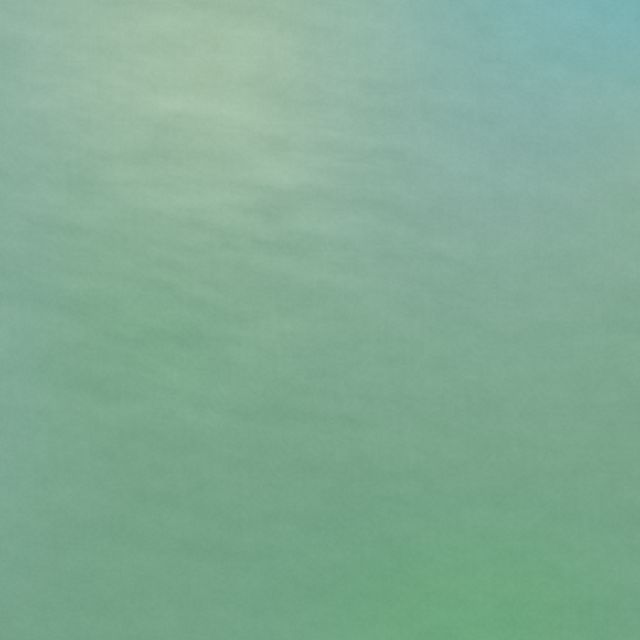
Reproduce this texture procedurally as a three.js fragment shader.

```glsl
varying vec2 vUv;

float hash(vec2 p) {
  return fract(sin(dot(p, vec2(127.1, 311.7))) * 43758.5453);
}

float noise(vec2 p) {
  vec2 i = floor(p), f = fract(p);
  f = f * f * (3.0 - 2.0 * f);
  return mix(mix(hash(i), hash(i + vec2(1.0, 0.0)), f.x),
             mix(hash(i + vec2(0.0, 1.0)), hash(i + vec2(1.0, 1.0)), f.x), f.y);
}

float fbm(vec2 p) {
  float sum = 0.0, weight = 0.5;
  for (int i = 0; i < 4; i++) {
    sum += weight * (noise(p) - 0.5);
    p = mat2(0.98, -0.17, 0.17, 0.98) * p * 1.9 + 17.3;
    weight *= 0.55;
  }
  return sum;
}

// Soft elliptical patch of tint
float glow(vec2 p, vec2 center, vec2 radius) {
  vec2 d = (p - center) / radius;
  return exp(-dot(d, d));
}

// Flattened wavelets that lean down to the right
float ripples(vec2 p) {
  p.y += 0.16 * p.x + 0.04 * fbm(p * 5.0);
  return fbm(p * vec2(7.0, 26.0)) + 0.6 * fbm(p * vec2(16.0, 54.0) + 40.0);
}

void main() {
  vec2 p = vUv;
  vec2 q = p + 0.06 * vec2(fbm(p * 3.0 + 5.0), fbm(p * 3.0 + 31.0));

  // Depth gradient from murky green to pale haze
  vec3 color = mix(vec3(0.455, 0.637, 0.530), vec3(0.500, 0.662, 0.565), smoothstep(0.05, 0.60, q.y));
  color = mix(color, vec3(0.580, 0.712, 0.640), smoothstep(0.45, 0.95, q.y));

  // Broad tints of sky and water
  color = mix(color, vec3(0.515, 0.670, 0.620), 0.70 * glow(q, vec2(-0.05, 0.55), vec2(0.15, 0.48)));
  color = mix(color, vec3(0.475, 0.660, 0.540), 0.60 * glow(q, vec2(0.24, 0.48), vec2(0.18, 0.20)));
  color = mix(color, vec3(0.635, 0.745, 0.645), 0.95 * glow(q, vec2(0.36, 0.92), vec2(0.24, 0.28)));
  color = mix(color, vec3(0.530, 0.675, 0.645), 0.75 * glow(q, vec2(0.80, 0.78), vec2(0.25, 0.25)));
  color = mix(color, vec3(0.475, 0.700, 0.705), 0.95 * glow(q, vec2(1.0, 1.03), vec2(0.33, 0.18)));
  color = mix(color, vec3(0.425, 0.662, 0.495), 0.90 * glow(q, vec2(0.74, 0.03), vec2(0.25, 0.14)));

  // Ripples, clearest in the upper left
  float strength = 0.026 + 0.060 * glow(p, vec2(0.36, 0.72), vec2(0.32, 0.34));
  color += strength * ripples(p) * vec3(1.0, 0.85, 0.85);

  // Faint mottling and fine grain
  color += 0.020 * fbm(p * 45.0);
  color += 0.017 * (noise(p * 260.0) - 0.5);

  gl_FragColor = vec4(color, 1.0);
}
```
